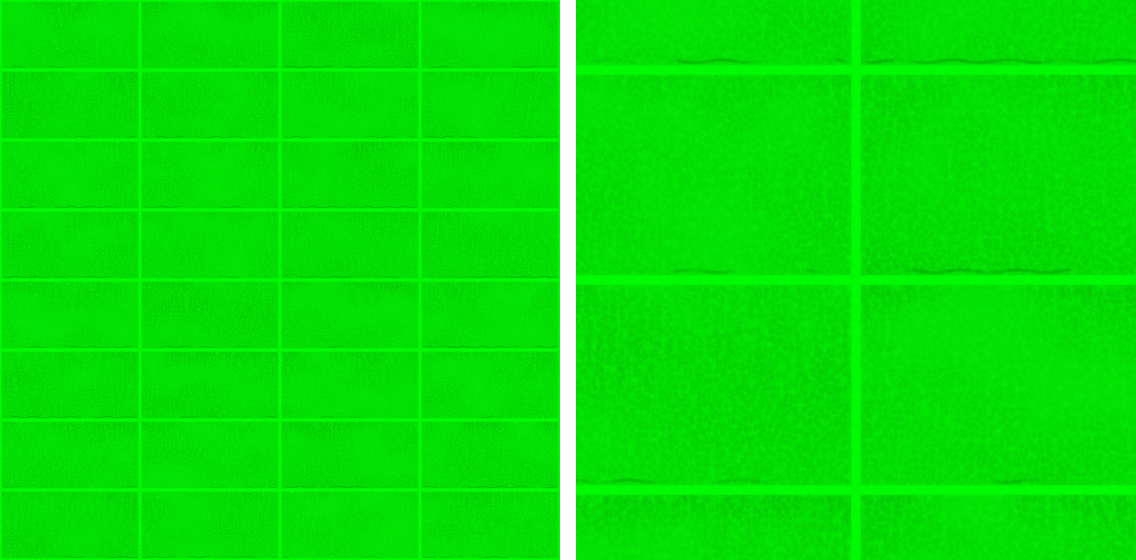
Left: the whole. Right: its middle third, enlarged.
Write a WebGL 1 fragment shader that draws this texture.

```glsl
precision highp float;
// Glazed green wall tiles, 4 across and 8 down, with bright thin joints and streaky wear.

uniform vec2 u_resolution;

vec2 hash2(vec2 p) {
  vec3 q = fract(p.xyx * vec3(0.1031, 0.1030, 0.0973));
  q += dot(q, q.yzx + 33.33);
  return fract((q.xx + q.yz) * q.zy);
}

// Distance to the nearest scattered point, about 0 to 1
float cellular(vec2 p) {
  vec2 cell = floor(p), f = fract(p);
  float nearest = 2.0;
  for (int y = -1; y <= 1; y++) {
    for (int x = -1; x <= 1; x++) {
      vec2 o = vec2(float(x), float(y));
      vec2 r = o + hash2(cell + o) - f;
      nearest = min(nearest, dot(r, r));
    }
  }
  return sqrt(nearest);
}

// Layered, rotated sines giving soft patches, about -1 to 1
float patches(vec2 p) {
  float sum = 0.0, amp = 0.55;
  for (int i = 0; i < 4; i++) {
    p = mat2(0.8, -0.6, 0.6, 0.8) * p * 1.7 + 2.3;
    sum += amp * sin(p.x + 1.4 * sin(p.y));
    amp *= 0.6;
  }
  return sum;
}

void main() {
  vec2 uv = gl_FragCoord.xy / u_resolution;
  vec2 tiles = vec2(4.0, 8.0);
  vec2 id = floor(uv * tiles), f = fract(uv * tiles);
  vec2 rnd = hash2(id + 17.0), rnd2 = hash2(id + 71.0);

  // Distances to the tile sides, in canvas units
  vec2 side = min(f, 1.0 - f) / tiles;
  float edge = min(side.x, side.y);
  float below = f.y / tiles.y;

  // Fine grain and long vertical brush streaks
  float grain = cellular(uv * vec2(270.0, 230.0)) - 0.5;
  float fine = cellular(uv * vec2(430.0, 390.0) + 9.0) - 0.5;
  float streak = cellular(uv * vec2(210.0, 32.0) + 40.0) - 0.5;

  // Dark patches that differ per tile, heavier towards the top and rim
  float cloud = patches(uv * vec2(15.0, 22.0) + rnd * 40.0);
  float wear = 0.35 + 0.45 * rnd.x + 0.5 * cloud;
  wear += (0.3 + rnd.y) * exp(-(1.0 - f.y) * 9.0) * (0.8 + cloud);
  wear += 0.5 * rnd2.x * exp(-f.y * 8.0) + 0.35 * exp(-side.x * 130.0);
  wear = clamp(wear, 0.0, 1.5);

  float green = 0.892 - 0.024 * wear + 0.008 * (rnd2.y - 0.5);
  green += (grain * 0.07 + fine * 0.05) * (0.5 + 0.6 * wear);
  green += streak * 0.045 * (0.25 + wear * f.y);

  // Broken dark line along the bottom rim
  float wobble = 0.0008 * sin(uv.x * 190.0 + rnd.x * 30.0);
  float rim = 1.0 - smoothstep(0.0004, 0.0016, abs(below - 0.0052 - wobble));
  float broken = smoothstep(-0.2, 0.6, patches(vec2(uv.x * 35.0, id.y * 7.0)) + rnd2.x - 0.5);
  green -= 0.11 * rim * broken * smoothstep(0.004, 0.009, side.x);

  // Bright joint with a faint halo
  float px = 1.0 / u_resolution.y;
  green += 0.025 * (1.0 - smoothstep(0.002, 0.006, edge));
  float joint = 1.0 - smoothstep(0.0024 - 0.5 * px, 0.0032 + 0.5 * px, edge);
  vec3 tileColor = vec3(0.01, green, 0.01);
  vec3 jointColor = vec3(0.0, 0.98 + 0.02 * grain, 0.01);
  gl_FragColor = vec4(mix(tileColor, jointColor, joint), 1.0);
}
```
